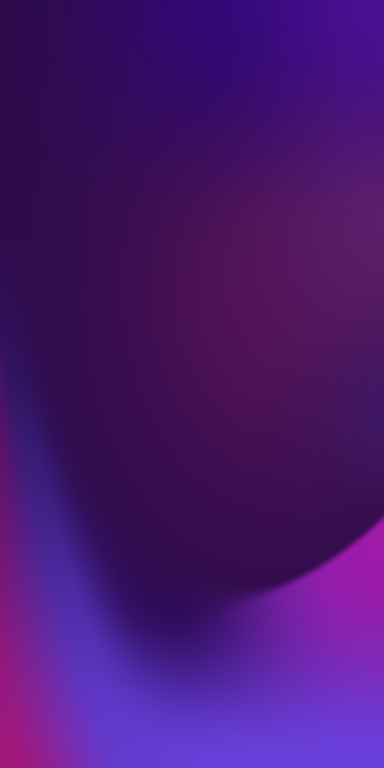
Reproduce this background procedurally as a WebGL 1 fragment shader.

```glsl
precision highp float;

uniform vec2 u_resolution;

// Soft elliptical falloff, 1 at the centre
float glow(vec2 p, vec2 centre, vec2 radius) {
  vec2 q = (p - centre) / radius;
  return exp(-dot(q, q));
}

// Height of the curved lower rim of the dark oval
float rimHeight(float x) {
  float offset = x - 0.53;
  float bend = mix(0.9, 0.5, step(0.0, offset));
  return 0.216 + bend * offset * offset;
}

// Horizontal place of the blue ridge along the left side
float ridgePlace(float y) {
  return 0.35 - 0.87 * y + 0.5 * y * y;
}

// Dark oval with warm and blue light inside
vec3 ovalColour(vec2 p) {
  vec3 plum = vec3(0.175, 0.043, 0.30);
  vec3 wine = vec3(0.31, 0.065, 0.325);
  vec3 mauve = vec3(0.37, 0.13, 0.43);
  vec3 dusk = vec3(0.25, 0.10, 0.41);
  vec3 indigo = mix(vec3(0.19, 0.03, 0.46), vec3(0.29, 0.06, 0.57),
                    smoothstep(0.5, 1.0, p.x));

  vec3 colour = mix(plum, wine, glow(p, vec2(0.70, 0.61), vec2(0.40, 0.29)));
  colour = mix(colour, mauve, 0.9 * glow(p, vec2(1.05, 0.72), vec2(0.36, 0.20)));
  colour = mix(colour, dusk, 0.8 * glow(p, vec2(1.05, 0.46), vec2(0.20, 0.09)));
  float top = smoothstep(0.68, 1.0, p.y) * smoothstep(0.0, 0.6, p.x);
  return mix(colour, indigo, top);
}

// Violet floor rising into magenta on the right
vec3 floorColour(vec2 p) {
  vec3 violet = vec3(0.41, 0.25, 0.86);
  vec3 indigo = vec3(0.18, 0.045, 0.36);
  vec3 magenta = vec3(0.62, 0.10, 0.66);

  float right = smoothstep(0.45, 0.98, p.x);
  float shade = smoothstep(0.0, 0.22, p.y) * (1.0 - 0.8 * right);
  vec3 colour = mix(violet, indigo, shade);
  return mix(colour, magenta, right * smoothstep(0.0, 0.28, p.y));
}

// Blue ridge with pink light spilling to its left
vec3 addLeftLight(vec3 colour, vec2 p) {
  float climb = smoothstep(0.0, 0.55, p.y);
  float fade = 1.0 - smoothstep(0.40, 0.72, p.y);
  vec3 blue = mix(vec3(0.38, 0.23, 0.81), vec3(0.19, 0.09, 0.40), climb);
  vec3 pink = mix(vec3(0.63, 0.09, 0.48), vec3(0.33, 0.06, 0.40), climb);

  float side = p.x - ridgePlace(p.y);
  float reach = max(side, 0.0) / mix(0.13, 0.06, climb);
  float spill = smoothstep(0.0, mix(0.33, 0.05, climb), -side);
  colour = mix(colour, blue, 0.95 * fade * exp(-reach * reach));
  return mix(colour, pink, fade * spill);
}

void main() {
  vec2 p = gl_FragCoord.xy / u_resolution;

  // The rim sharpens from left to right
  float softness = mix(0.10, 0.008, smoothstep(0.20, 0.75, p.x));
  float inside = smoothstep(-softness, softness, p.y - rimHeight(p.x));

  vec3 colour = mix(floorColour(p), ovalColour(p), inside);
  gl_FragColor = vec4(addLeftLight(colour, p), 1.0);
}
```
